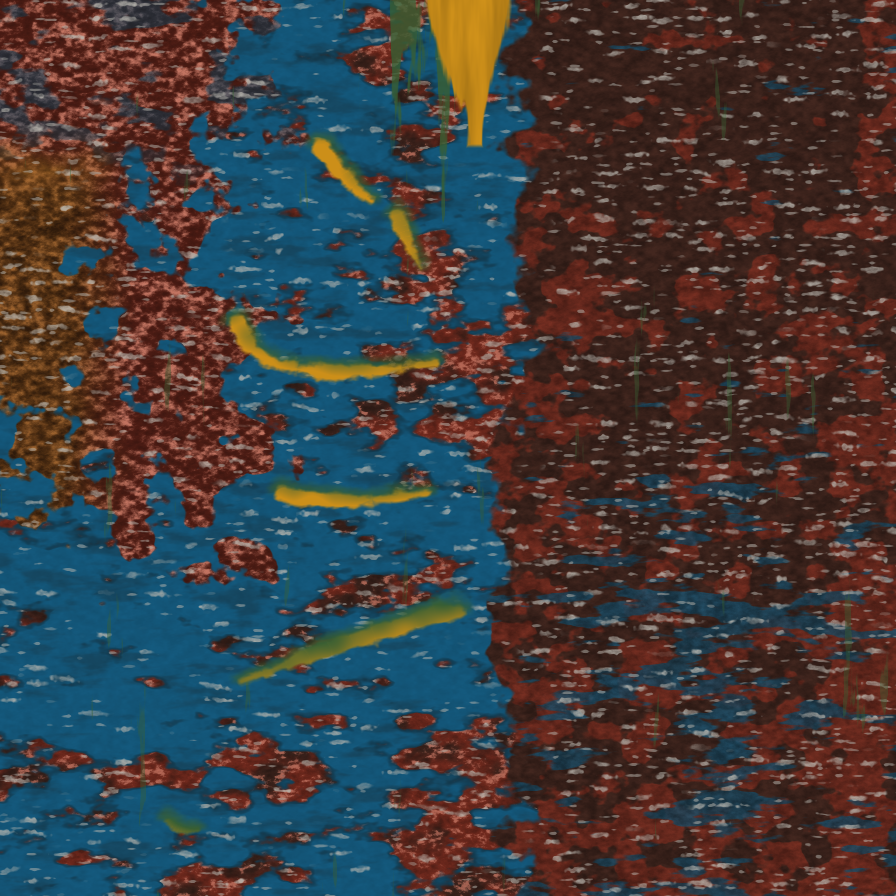
Write a Shadertoy shader that draws this texture.

```glsl
// Oil paint on coarse canvas: a blue field between red and brown grounds,
// crossed by yellow strokes. Noise masks the layers and a jittered grid
// of dashes gives the glints on the weave.

const vec3 BLUE = vec3(.075, .335, .47), DEEP = vec3(.09, .235, .31);
const vec3 BROWN = vec3(.215, .125, .1), RED = vec3(.42, .155, .11);
const vec3 PINK = vec3(.62, .37, .31), OCHRE = vec3(.36, .23, .08);
const vec3 YELLOW = vec3(.8, .56, .1), GREEN = vec3(.22, .37, .2);
const vec3 GLINT = vec3(.72, .71, .68);
const vec2 WEAVE = vec2(30, 58); // glint cells across the canvas
const float EDGE = .003;
const int STROKES = 6;
// Start and end; then bend, width and greenness
const vec4 ENDS[STROKES] = vec4[](
  vec4(.358, .163, .415, .225), vec4(.443, .24, .47, .3),
  vec4(.266, .362, .485, .405), vec4(.315, .549, .475, .551),
  vec4(.51, .682, .27, .76), vec4(.188, .915, .22, .925));
const vec4 FORM[STROKES] = vec4[](
  vec4(.375, .195, .01, .08), vec4(.452, .27, .008, .25),
  vec4(.285, .44, .009, .12), vec4(.365, .568, .008, .08),
  vec4(.4, .71, .01, .6), vec4(.2, .928, .006, .85));

float hash(vec2 p) {
  return fract(sin(dot(p, vec2(127.1, 311.7))) * 43758.5453);
}

float noise(vec2 p) {
  vec2 i = floor(p), f = fract(p);
  f = f * f * (3. - 2. * f);
  return mix(mix(hash(i), hash(i + vec2(1, 0)), f.x),
    mix(hash(i + vec2(0, 1)), hash(i + 1.), f.x), f.y);
}

// Fractal noise, contrast stretched around one half
float fbm(vec2 p) {
  float sum = 0., amp = .5;
  for (int i = 0; i < 4; i++, amp *= .5) {
    sum += amp * noise(p);
    p = mat2(1.9, .4, -.4, 1.9) * p + 17.3;
  }
  return clamp(sum * 1.7 - .3, 0., 1.);
}

float ramp(float a, float b, float x) {
  x = clamp((x - a) / (b - a), 0., 1.);
  return x * x * (3. - 2. * x);
}

float spot(vec2 p, float x, float y, float rx, float ry) {
  p = (p - vec2(x, y)) / vec2(rx, ry);
  return exp(-dot(p, p));
}

float cover(float n, float density) {
  return ramp(.93, 1.07, n + density);
}

// Horizontal dashes scattered over a jittered grid
float glints(vec2 p, vec2 cells, float keep) {
  vec2 g = p * cells + .5 * noise(p * 31.);
  float light = 0., wobble = .9 * noise(p * 260.) - .45;
  for (int k = 0; k < 9; k++) {
    vec2 id = floor(g) + vec2(k % 3, k / 3) - 1.;
    vec2 centre = id + .25 + .5 * vec2(hash(id), hash(id + 8.1));
    vec2 size = vec2(.22 + .26 * hash(id + 5.), .2);
    float d = length((g - centre) / size) + wobble;
    light = max(light, ramp(1.1, .4, d) * ramp(1., 1.1, hash(id + 3.7) + keep));
  }
  return light;
}

// Tapered curve with a green smear on its upper side
void stroke(inout vec3 col, vec2 p, vec4 ends, vec4 form) {
  float best = 1., side = 0.;
  vec2 a = ends.xy;
  for (float t = .1; t < 1.05; t += .1) {
    vec2 b = mix(mix(ends.xy, form.xy, t), mix(form.xy, ends.zw, t), t);
    vec2 seg = b - a, rel = p - a;
    rel -= seg * clamp(dot(rel, seg) / dot(seg, seg), 0., 1.);
    float d = length(rel) - form.z * (1. - .65 * t * t);
    if (d < best) { best = d; side = rel.y / form.z; }
    a = b;
  }
  best += .009 * fbm(p * vec2(45, 70)) - .0045;
  col = mix(col, GREEN, .75 * ramp(.014, 0., best) * ramp(.8, -.6, side));
  float green = form.w + .5 * noise(p * 40.) - .25 - .3 * side;
  vec3 paint = mix(YELLOW, GREEN, clamp(green, 0., 1.));
  col = mix(col, paint, ramp(EDGE, -EDGE, best));
}

void mainImage(out vec4 fragColor, in vec2 fragCoord) {
  vec2 p = fragCoord / iResolution.xy;
  p.y = 1. - p.y; // work from the top edge down
  float x = p.x, y = p.y, broad = fbm(p * 7. + 3.);
  float blob = fbm(p * vec2(27, 31)), fleck = fbm(p * vec2(24, 46) + 40.);
  float streak = fbm(p * vec2(22, 75) + 7.), grain = fbm(p * vec2(130, 180));

  // Blue field with red and dark gaps
  vec3 ground = mix(BROWN, RED, ramp(.2, .6, blob));
  ground = mix(ground, PINK, .8 * ramp(.55, .9, grain));
  float gaps = .1 + .36 * spot(p, .43, .44, .18, .1)
    + .34 * spot(p, .57, .45, .06, .12)
    + .4 * spot(p + vec2(0, .45 * x - .18), .4, .67, .15, .035)
    + .35 * spot(p, .34, .86, .23, .06) + .42 * spot(p, .53, .93, .12, .16)
    + .42 * spot(p, .44, .2, .07, .13) + .38 * spot(p, .43, .03, .07, .06)
    + .6 * spot(p, .03, .85, .07, .025) + .65 * spot(p, .21, 1., .1, .045);
  float bare = cover(fleck, gaps);
  vec3 col = mix(BLUE, DEEP, .55 * ramp(.5, .9, streak));
  col = mix(col, DEEP * .8, .6 * cover(fleck, gaps + .12));
  col = mix(col, ground, bare);

  // Red ground on the left, broken into blobs near the blue
  float leftEdge = .3 - .1 * ramp(.12, .2, y) + .06 * ramp(.27, .38, y);
  float inside = min(leftEdge - x, .51 + .1 * ramp(0., .17, x) - y);
  float cap = mix(.6, .1, ramp(.2, .36, y + .5 * x));
  cap = max(cap, .5 * ramp(.1, .04, x));
  float redMask = ramp(.4, .5, clamp(inside * 5., -.5, cap) + .9 * blob);
  vec3 left = mix(RED * .75, PINK, ramp(.35, 1., grain));
  left = mix(left, DEEP, .6 * cover(fleck, .36) * ramp(.25, .12, y));
  float ochre = ramp(.12, .04, x + .08 * broad - .04) * ramp(.15, .22, y);
  left = mix(left, OCHRE * (.6 + .7 * grain), .8 * ochre);
  left = mix(left, OCHRE * 1.4, blob * spot(p, .05, .185, .07, .025));
  col = mix(col, left, redMask);

  // Brown ground on the right, redder and bluer lower down
  float fromEdge = x - .575 - .022 * spot(p, x, .37, 1., .08)
    + .02 * ramp(.42, .57, y) - .02 * ramp(.75, .85, y);
  float rightMask = ramp(-.006, .006, fromEdge + .06 * blob - .03);
  float redness = .15 + .28 * ramp(.4, .75, y) + .15 * ramp(.85, 1., x)
    + .25 * spot(p, .64, .38, .06, .2) + .2 * broad;
  vec3 right = mix(BROWN, RED, .8 * cover(fbm(p * vec2(34, 44)), redness));
  float blueness = .05 + .4 * spot(p, .79, .78, .2, .13)
    + .28 * spot(p, .77, .6, .22, .12) + .22 * ramp(.8, .95, y);
  right = mix(right, mix(DEEP, BLUE, .5 * blob), .8 * cover(streak, blueness));
  col = mix(col, right, rightMask);

  // Relief of the weave and wet glints
  float rough = max(rightMask, max(redMask, bare));
  col *= 1. + mix(.1, .45, rough) * (grain - .5);
  float keep = mix(.26, .5, rough) + .25 * broad - .12;
  keep *= 1. - .7 * rightMask * ramp(.06, 0., fromEdge);
  float shine = glints(p, WEAVE, keep) * (.45 + .55 * grain);
  shine = max(shine, .6 * glints(p, WEAVE * 1.9, .7 * keep));
  col = mix(col, GLINT, .85 * shine);

  // Yellow wedge with green drag marks at the top
  float drag = fbm(p * vec2(75, 9));
  col = mix(col, GREEN, .8 * cover(drag, .65 * spot(p, .49, .04, .09, .11)));
  float wedge = abs(x - .524 - .03 * y) - .041 * ramp(.16, 0., y) - .016 * drag;
  wedge = max(wedge, y - .163);
  col = mix(col, YELLOW * (.82 + .25 * drag), ramp(EDGE, -EDGE, wedge));

  for (int i = 0; i < STROKES; i++) stroke(col, p, ENDS[i], FORM[i]);
  fragColor = vec4(col, 1);
}
```
